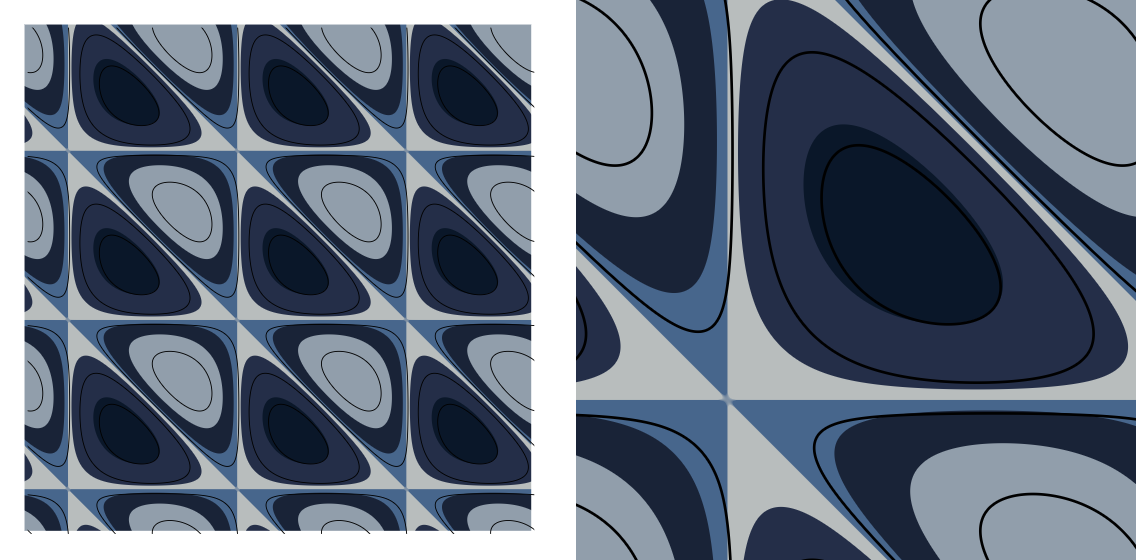
Left, the full canvas; right, a detail of the centre.
Write a WebGL 1 fragment shader that draws this pattern.

```glsl
precision highp float;
uniform vec2 u_resolution;

#define PERIOD 0.3021
#define LATTICE_ORIGIN vec2(0.1214, 0.4286)
#define PANEL_MIN vec2(0.0438, 0.0521)
#define PANEL_MAX vec2(0.9486, 0.9562)
#define LINE_WIDTH 0.0016
#define LINE_SHIFT vec2(0.0055, -0.0055)
#define PALE_SLATE vec3(0.570, 0.620, 0.670)
#define DEEP_NAVY vec3(0.098, 0.138, 0.215)
#define STEEL_BLUE vec3(0.280, 0.400, 0.550)
#define WARM_GREY vec3(0.720, 0.740, 0.740)
#define INDIGO vec3(0.142, 0.182, 0.284)
#define MIDNIGHT vec3(0.039, 0.090, 0.160)

const float TAU = 6.2831853;
const float WAVE_PEAK = 2.598;

// Three crossed sines: x, y = gradient per canvas unit, z = height in -1..1.
// Zero along verticals, horizontals and falling diagonals.
vec3 waveField(vec2 p) {
  vec2 a = TAU * fract((p - LATTICE_ORIGIN) / PERIOD);
  float diagonal = a.x + a.y;
  vec2 slope = (cos(a) - cos(diagonal)) * TAU / PERIOD;
  float height = sin(a.x) + sin(a.y) - sin(diagonal);
  return vec3(slope, height) / WAVE_PEAK;
}

// Signed distance to a contour, positive where the field is higher
float contourDistance(vec3 field, float level) {
  return (field.z - level) / max(length(field.xy), 0.05);
}

float coverage(float dist, float pixel) {
  return clamp(dist / pixel + 0.5, 0.0, 1.0);
}

float panelMask(vec2 p, float pixel) {
  vec2 inside = min(p - PANEL_MIN, PANEL_MAX - p);
  return coverage(min(inside.x, inside.y), pixel);
}

vec3 bandColor(vec3 field, float pixel) {
  vec3 color = PALE_SLATE;
  color = mix(color, DEEP_NAVY, coverage(contourDistance(field, -0.40), pixel));
  color = mix(color, STEEL_BLUE, coverage(contourDistance(field, -0.10), pixel));
  color = mix(color, WARM_GREY, coverage(contourDistance(field, 0.0), pixel));
  color = mix(color, INDIGO, coverage(contourDistance(field, 0.10), pixel));
  return mix(color, MIDNIGHT, coverage(contourDistance(field, 0.66), pixel));
}

// Coverage of a thin stroke, also correct when narrower than a pixel
float contourLine(vec3 field, float level, float pixel) {
  float d = contourDistance(field, level);
  float halfWidth = 0.5 * LINE_WIDTH;
  return coverage(d + halfWidth, pixel) - coverage(d - halfWidth, pixel);
}

float contourInk(vec3 field, float pixel) {
  float ink = contourLine(field, -0.72, pixel);
  ink = max(ink, contourLine(field, -0.04, pixel));
  ink = max(ink, contourLine(field, 0.25, pixel));
  return max(ink, contourLine(field, 0.72, pixel));
}

void main() {
  float pixel = 1.0 / min(u_resolution.x, u_resolution.y);
  vec2 p = (gl_FragCoord.xy - 0.5 * u_resolution) * pixel + 0.5;

  // Flat bands on a white margin
  vec3 color = mix(vec3(1.0), bandColor(waveField(p), pixel), panelMask(p, pixel));

  // Contour lines, printed slightly out of register
  vec2 q = p - LINE_SHIFT;
  float ink = contourInk(waveField(q), pixel) * panelMask(q, pixel);
  gl_FragColor = vec4(mix(color, vec3(0.0), ink), 1.0);
}
```
